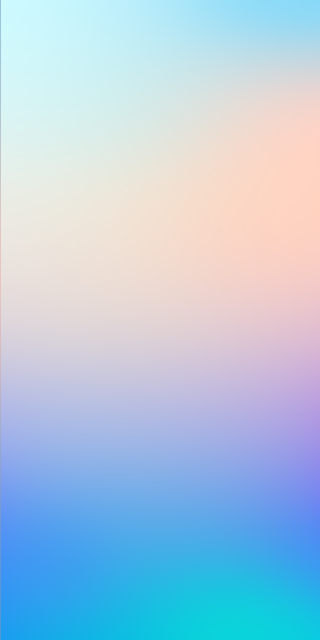
Give the GLSL for this background, as a Shadertoy shader.

```glsl
// A soft vertical wash from icy cyan through peach and lilac to blue, with a teal glow at the foot.

const int STOPS = 7;

// Smooth cubic through evenly spaced colour stops; t runs from the top (0) to the bottom (1).
vec3 gradient(vec3 stops[STOPS], float t) {
    float s = clamp(t, 0.0, 1.0) * float(STOPS - 1);
    int i = min(int(s), STOPS - 2);
    float f = s - float(i);
    vec3 a = stops[max(i - 1, 0)];
    vec3 b = stops[i];
    vec3 c = stops[i + 1];
    vec3 d = stops[min(i + 2, STOPS - 1)];
    return b + 0.5 * f * (c - a + f * (2.0 * a - 5.0 * b + 4.0 * c - d
             + f * (3.0 * (b - c) + d - a)));
}

// Parabola through the colours at the left, centre and right.
vec3 blendAcross(vec3 left, vec3 centre, vec3 right, float x) {
    return left * (1.0 - x) * (1.0 - 2.0 * x)
         + centre * 4.0 * x * (1.0 - x)
         + right * x * (2.0 * x - 1.0);
}

// Gaussian falloff around an elliptical centre.
float glow(vec2 p, vec2 centre, vec2 radius) {
    vec2 d = (p - centre) / radius;
    return exp(-dot(d, d));
}

void mainImage(out vec4 fragColor, in vec2 fragCoord) {
    vec2 uv = fragCoord / iResolution.xy;
    float depth = 1.0 - uv.y;

    // Vertical colour ramps
    vec3 leftRamp[STOPS] = vec3[STOPS](
        vec3(0.80, 0.98, 1.00), vec3(0.85, 0.96, 0.96), vec3(0.92, 0.92, 0.89),
        vec3(0.87, 0.84, 0.86), vec3(0.65, 0.70, 0.91), vec3(0.34, 0.57, 0.96),
        vec3(0.10, 0.61, 0.94));
    vec3 centreRamp[STOPS] = vec3[STOPS](
        vec3(0.70, 0.92, 0.98), vec3(0.84, 0.91, 0.90), vec3(0.95, 0.88, 0.82),
        vec3(0.89, 0.83, 0.83), vec3(0.67, 0.72, 0.89), vec3(0.33, 0.67, 0.91),
        vec3(0.04, 0.75, 0.88));
    vec3 rightRamp[STOPS] = vec3[STOPS](
        vec3(0.53, 0.85, 0.97), vec3(0.95, 0.83, 0.80), vec3(1.00, 0.82, 0.75),
        vec3(0.89, 0.75, 0.81), vec3(0.67, 0.59, 0.89), vec3(0.35, 0.53, 0.95),
        vec3(0.04, 0.78, 0.89));

    // Broad sides above, colours that hug the edges below
    float breadth = mix(0.6, -0.3, smoothstep(0.40, 0.65, depth));
    float across = mix(uv.x, smoothstep(0.0, 1.0, uv.x), breadth);
    vec3 color = blendAcross(gradient(leftRamp, depth), gradient(centreRamp, depth),
                             gradient(rightRamp, depth), across);

    // Peach bloom, blue haze on both sides, teal pool and top light
    vec3 peach = vec3(1.00, 0.83, 0.76);
    vec3 azure = vec3(0.25, 0.58, 0.96);
    vec3 teal = vec3(0.04, 0.85, 0.85);
    vec3 skyBlue = vec3(0.53, 0.85, 0.97);
    color = mix(color, peach, 0.45 * glow(uv, vec2(0.88, 0.66), vec2(0.25, 0.12)));
    color = mix(color, azure, 0.45 * glow(uv, vec2(0.15, 0.11), vec2(0.20, 0.08)));
    color = mix(color, azure, 0.35 * glow(uv, vec2(1.0, 0.13), vec2(0.15, 0.06)));
    color = mix(color, teal, 0.75 * glow(uv, vec2(0.73, 0.0), vec2(0.25, 0.10)));
    color = mix(color, skyBlue, 0.4 * glow(uv, vec2(0.84, 1.0), vec2(0.22, 0.05)));

    // Hairline along the left edge, cool at both ends and warm between
    vec3 hairline = mix(vec3(0.45, 0.60, 0.75), vec3(0.90, 0.70, 0.66),
                        glow(uv, vec2(0.0, 0.55), vec2(1.0, 0.25)));
    float edge = 1.0 - smoothstep(0.001, 0.005, uv.x);
    color = mix(color, hairline, 0.6 * edge);

    fragColor = vec4(clamp(color, 0.0, 1.0), 1.0);
}
```
